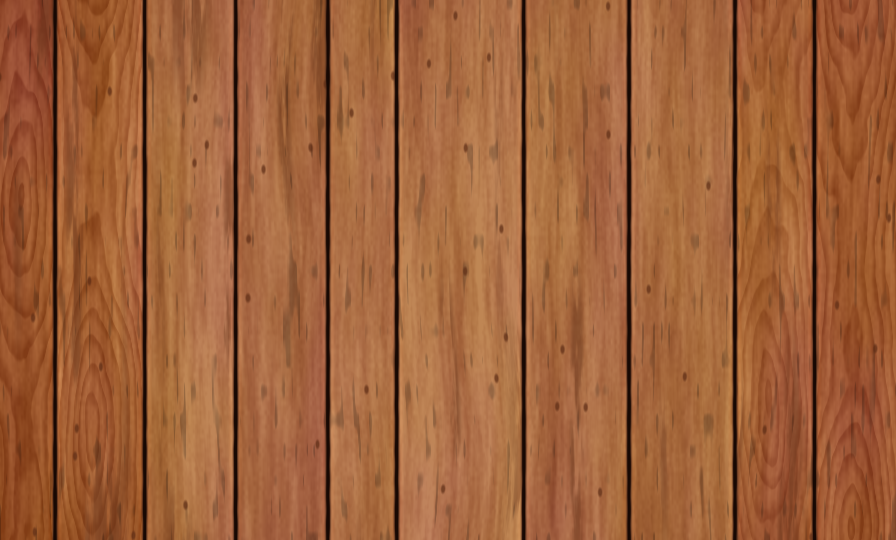
Reproduce this texture procedurally as a Shadertoy shader.

```glsl
// Ten upright timber planks of uneven width, parted by thin dark gaps.
// Stretched value noise gives fibres, pores and stains; warped long ovals
// give the growth rings, strongest in the outer planks.

const float seams[11] = float[](-0.02, 0.0615, 0.1615, 0.263, 0.366, 0.4427,
                                0.5846, 0.702, 0.8203, 0.909, 1.02);

// Integer hash of a lattice cell, 0 to 1
float hash(vec2 cell) {
    uvec2 q = uvec2(ivec2(floor(cell))) * uvec2(73129u, 95121u);
    uint h = q.x ^ (q.y + 7919u);
    h = (h ^ (h >> 15)) * 668265u;
    h = (h ^ (h >> 13)) * 374761u;
    h ^= h >> 16;
    return float(h & 65535u) / 65535.0;
}

float noise(vec2 p) {
    vec2 i = floor(p), f = fract(p);
    f = f * f * (3.0 - 2.0 * f);
    return mix(mix(hash(i), hash(i + vec2(1, 0)), f.x),
               mix(hash(i + vec2(0, 1)), hash(i + vec2(1, 1)), f.x), f.y);
}

float fbm(vec2 p) {
    float sum = 0.0, amp = 0.5;
    for (int k = 0; k < 4; k++) {
        sum += amp * noise(p);
        p = p * 2.03 + 17.3;
        amp *= 0.5;
    }
    return sum / 0.9375;
}

// Growth rings: sharp late edge on each contour of a chain of long ovals
float rings(vec2 p, float seed) {
    float along = 0.5 - 0.5 * cos(6.2832 * (p.y / 0.62 + seed));
    float warp = fbm(vec2(p.x * 22.0, p.y * 7.0) + seed * 50.0) - 0.5;
    float d = sqrt(p.x * p.x + 0.0022 * along) + 0.022 * warp;
    float s = fract(d * 125.0);
    return smoothstep(0.35, 0.85, s) * (1.0 - smoothstep(0.87, 1.0, s));
}

vec3 wood(vec2 p, float plank, float middle) {
    float seed = hash(vec2(plank, 11.0));
    float figure = smoothstep(0.29, 0.4, abs(middle - 0.5));
    vec2 q = p + vec2(0.0, plank * 3.7);
    q.x += 0.012 * (noise(vec2(q.x * 12.0, q.y * 5.0)) - 0.5);

    // Fibre brightness, from broad bands to fine threads
    float bands = fbm(vec2(q.x * 38.0, q.y * 2.2));
    float fibres = fbm(vec2(q.x * 130.0, q.y * 9.0));
    float threads = noise(vec2(q.x * 290.0, q.y * 26.0));
    float speckle = noise(q * vec2(380.0, 190.0));
    float tone = 0.57 + 0.85 * (bands - 0.5) + 0.65 * (fibres - 0.5)
               + 0.22 * (threads - 0.5) + 0.16 * (speckle - 0.5);
    tone += 0.16 * (seed - 0.5) - 0.1 * figure;
    tone -= 0.38 * mix(0.15, 1.0, figure)
          * rings(vec2(p.x - middle + 0.03 * (seed - 0.5), p.y), seed);

    // Light in the centre of the wall, darker at the corners
    vec2 c = (p - vec2(0.5, 0.3)) * vec2(1.0, 1.3);
    tone += 0.16 - 0.95 * dot(c, c);

    vec3 col = mix(vec3(0.54, 0.29, 0.15), vec3(0.64, 0.39, 0.23),
                   clamp(tone * 2.0, -0.5, 1.0));
    col = mix(col, vec3(0.74, 0.51, 0.33), clamp(tone * 2.0 - 1.0, 0.0, 1.1));

    // Rosy and honey tints drifting along the planks
    float tint = fbm(vec2(q.x * 16.0, q.y * 3.5) + 40.0) - 0.5;
    col += tint * vec3(0.0, -0.05, 0.1);
    col += vec3(0.015, -0.012, -0.012) * figure;

    // Long dark stains, broken by the fibres
    float stain = smoothstep(0.6, 0.85, noise(vec2(q.x * 50.0, q.y * 3.0) + 90.0));
    stain *= smoothstep(0.35, 0.65, fbm(vec2(q.x * 150.0, q.y * 14.0) + 30.0));
    col = mix(col, vec3(0.40, 0.20, 0.10), 0.5 * stain);

    // Short pores
    float pore = smoothstep(0.78, 0.95, noise(vec2(q.x * 240.0, q.y * 30.0) + 60.0));
    col *= 1.0 - 0.2 * pore;

    // Sparse flecks, one oval in a few cells of a grid
    vec2 g = q * vec2(70.0, 42.0);
    vec2 jitter = vec2(hash(g + 200.0), hash(g + 300.0)) * 0.4 - 0.2;
    float oval = length((fract(g) - 0.5 - jitter) * vec2(1.0, 0.8));
    float fleck = step(0.975, hash(g + 100.0)) * smoothstep(0.24, 0.08, oval);
    return mix(col, vec3(0.36, 0.17, 0.08), 0.7 * fleck);
}

void mainImage(out vec4 fragColor, in vec2 fragCoord) {
    vec2 p = fragCoord / iResolution.x;
    float pixel = 1.0 / iResolution.x;

    // Find the plank and its two edges
    float plank = 0.0, left = seams[0], right = seams[1];
    for (int k = 1; k < 10; k++) {
        if (p.x >= seams[k]) {
            plank = float(k);
            left = seams[k];
            right = seams[k + 1];
        }
    }
    vec3 col = wood(p, plank, 0.5 * (left + right));

    // Worn edge, soft shadow and black gap
    float edge = min(p.x - left, right - p.x);
    float wear = 0.0006 * (noise(vec2(plank * 9.0, p.y * 60.0)) - 0.5);
    col *= 1.0 + 0.07 * smoothstep(0.003, 0.005, edge) * smoothstep(0.009, 0.005, edge);
    col = mix(vec3(0.32, 0.17, 0.10), col, smoothstep(0.0012, 0.0042, edge + wear));
    col = mix(vec3(0.09, 0.03, 0.01), col,
              smoothstep(-0.7 * pixel, 0.7 * pixel, edge + wear - 0.0017));
    fragColor = vec4(clamp(col, 0.0, 1.0), 1.0);
}
```
